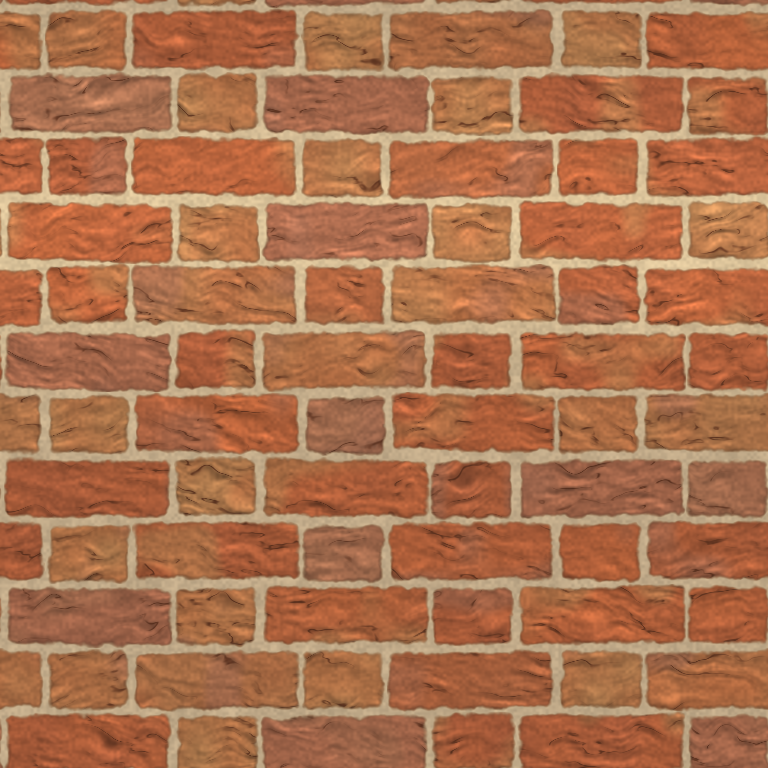
Give the GLSL for this texture, as a Shadertoy shader.

```glsl
// Weathered brick wall: alternating long and short bricks in 12 staggered courses.
// Each brick is a rounded box with a noisy outline, its own tint and wavy folds
// of clay; a soft band of light crosses the upper wall. The pattern tiles.

const float COURSES = 12.0;          // rows of bricks
const float PAIRS = 3.0;             // long + short pairs per row
const float SHORT_SHARE = 0.336;     // part of a pair taken by the short brick
const float EVEN_SHIFT = 0.68;       // start of the short brick, even rows
const float ODD_SHIFT = 0.176;       // the same, odd rows
const float BASE_OFFSET = 0.0104;    // height of the lowest joint below the canvas
const vec2 HALF_JOINT = vec2(0.0056, 0.0062);
const float CORNER = 0.006;
const float JITTER = 0.0055;         // random shift of each brick
const float ROUGHNESS = 0.0095;      // wobble of the brick outline
const float SOFTNESS = 0.0013;       // blur of the brick outline
const vec2 FOLD_SCALE = vec2(25.0, 72.0);
const float LIGHT_Y = 0.71;
const float LIGHT_WIDTH = 0.17;

const vec3 RED = vec3(0.695, 0.375, 0.225);
const vec3 DARK_RED = vec3(0.615, 0.335, 0.220);
const vec3 TAN = vec3(0.670, 0.475, 0.300);
const vec3 MAUVE = vec3(0.610, 0.400, 0.305);
const vec3 CREASE = vec3(0.340, 0.180, 0.110);
const vec3 MORTAR_GREY = vec3(0.755, 0.665, 0.535);
const vec3 MORTAR_WARM = vec3(0.870, 0.775, 0.610);
const vec3 MORTAR_EDGE = vec3(0.600, 0.480, 0.350);

float hash(vec2 p) {
    vec3 q = fract(p.xyx * vec3(0.1031, 0.1030, 0.0973));
    q += dot(q, q.yzx + 33.33);
    return fract((q.x + q.y) * q.z);
}

// Value noise whose lattice wraps after the given period
float noise(vec2 p, float period) {
    vec2 i = floor(p), f = fract(p);
    f = f * f * (3.0 - 2.0 * f);
    vec2 a = mod(i, period), b = mod(i + 1.0, period);
    return mix(mix(hash(a), hash(vec2(b.x, a.y)), f.x),
               mix(hash(vec2(a.x, b.y)), hash(b), f.x), f.y);
}

float fbm(vec2 p, float period) {
    return 0.57 * noise(p, period) + 0.29 * noise(p * 2.0, period * 2.0)
         + 0.14 * noise(p * 4.0, period * 4.0);
}

float roundedBox(vec2 p, vec2 halfSize, float radius) {
    vec2 d = abs(p) - halfSize + radius;
    return length(max(d, 0.0)) + min(max(d.x, d.y), 0.0) - radius;
}

// Clay face: tint of the brick, patches, folds and grain
vec3 brickColor(vec2 p, vec2 id, bool isShort, float grain) {
    vec2 seed = 100.0 * vec2(hash(id + 3.7), hash(id + 8.1));
    float patches = noise(p * 22.0 + seed, 512.0);
    vec3 color = mix(RED, DARK_RED, 0.65 * hash(id + 1.3) + 0.5 * (patches - 0.4));

    float tanChance = isShort ? 0.42 : 0.16;
    float tanAmount = smoothstep(0.12, -0.12, hash(id + 5.9) - tanChance);
    color = mix(color, TAN, tanAmount * (0.45 + 0.5 * patches));
    float stain = smoothstep(0.55, 0.85, noise(p * 17.0 + seed.yx, 512.0));
    color = mix(color, hash(id + 2.2) < 0.5 ? TAN : MAUVE, 0.6 * stain);
    color = mix(color, MAUVE, 0.75 * step(0.84, hash(id + 6.4)));

    // Folds: bent, stretched noise, lit from above
    vec2 q = p;
    q.y += q.x * 0.5 * (hash(id + 4.4) - 0.5);
    q.y += 0.019 * (noise(p * 32.0 + seed, 512.0) - 0.5);
    q = q * FOLD_SCALE + seed;
    float height = fbm(q, 512.0);
    float slope = height - fbm(q + vec2(0.12, 0.4), 512.0);
    float depth = smoothstep(0.25, 0.7, noise(p * 26.0 + seed.yx + 9.0, 512.0));
    color *= 1.0 + slope * (0.35 + 0.45 * depth);
    float crease = smoothstep(0.055, 0.0, abs(height - 0.46)) * smoothstep(0.0, 0.16, -slope);
    color = mix(color, CREASE, 0.85 * crease * depth);
    return color * (0.93 + 0.14 * grain);
}

void mainImage(out vec4 fragColor, in vec2 fragCoord) {
    vec2 uv = fragCoord / iResolution.xy;
    float pixel = 1.0 / min(iResolution.x, iResolution.y);

    // Find the brick and its local coordinates in canvas units
    float y = (uv.y + BASE_OFFSET) * COURSES;
    float row = mod(floor(y), COURSES);
    float x = uv.x * PAIRS - (mod(row, 2.0) < 0.5 ? EVEN_SHIFT : ODD_SHIFT);
    bool isShort = fract(x) < SHORT_SHARE;
    float halfWidth = 0.5 * (isShort ? SHORT_SHARE : 1.0 - SHORT_SHARE);
    float center = isShort ? halfWidth : 1.0 - halfWidth;
    vec2 id = vec2(2.0 * mod(floor(x), PAIRS) + (isShort ? 0.0 : 1.0), row) + 11.0;
    vec2 p = vec2((fract(x) - center) / PAIRS, (fract(y) - 0.5) / COURSES);

    // Brick outline, shifted, tilted and worn
    vec2 shift = JITTER * (vec2(hash(id + 7.7), hash(id + 9.2)) - 0.5);
    shift.y += p.x * 0.04 * (hash(id + 12.6) - 0.5);
    vec2 halfSize = vec2(halfWidth / PAIRS, 0.5 / COURSES) - HALF_JOINT;
    float dist = roundedBox(p - shift, halfSize, CORNER);
    dist += ROUGHNESS * (fbm(uv * 64.0, 64.0) - 0.5);
    float brickMask = 1.0 - smoothstep(-SOFTNESS - pixel, SOFTNESS + pixel, dist);

    float light = exp(-pow((uv.y - LIGHT_Y) / LIGHT_WIDTH, 2.0));
    float grain = noise(uv * 240.0, 240.0);

    // Mortar, darker where it meets the clay
    vec3 mortar = mix(MORTAR_GREY, MORTAR_WARM, light);
    mortar *= 0.90 + 0.12 * grain + 0.08 * noise(uv * 40.0, 40.0);
    mortar = mix(MORTAR_EDGE, mortar, smoothstep(-0.002, 0.0035, dist));

    // Clay, dulled and shaded along its rim
    vec3 clay = brickColor(p, id, isShort, grain) * (0.97 + 0.13 * light);
    float rim = smoothstep(-0.005, 0.0, dist);
    clay *= 1.0 - rim * (p.y < 0.0 ? 0.16 : 0.06);

    fragColor = vec4(mix(mortar, clay, brickMask), 1.0);
}
```
